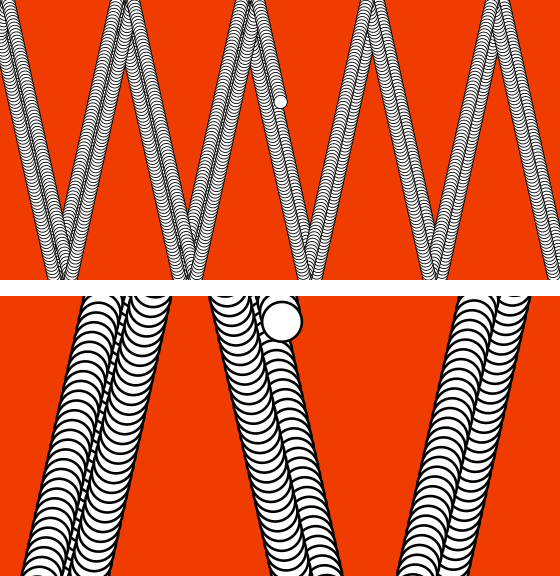
Top: the whole. Bottom: its middle third, enlarged.
Reproduce this pattern procedurally as a Shadertoy shader.

```glsl
// Zigzag trail of outlined discs left by a ball bouncing between the canvas walls.

const vec3 BACKGROUND = vec3(0.94, 0.235, 0.0);
const vec3 DISC_FILL = vec3(1.0);
const vec3 DISC_LINE = vec3(0.0);
const float CANVAS_WIDTH = 2.0;     // in canvas heights
const float RADIUS = 0.0252;        // outer edge of the outline
const float LINE_WIDTH = 0.0031;
const float HALF_PERIOD = 0.2233;   // horizontal run of one leg
const float FIRST_PEAK = 0.0085;    // x of the first bounce at the top
const float STEP_X = 0.0026;        // horizontal run between discs
const float LAST_DISC = 1924.0;     // where the ball is now
const int PASSES = 3;               // right, left, right again

// Unfolded path: each wall bounce continues straight into a mirrored canvas.
float pathY(float x) {
    return 1.0 + (x - FIRST_PEAK) / HALF_PERIOD;
}

float pathX(float y) {
    return FIRST_PEAK + (y - 1.0) * HALF_PERIOD;
}

// Mirrors a coordinate (0 to size) into the given unfolded cell.
float unfold(float v, float cell, float size) {
    return cell * size + (mod(cell, 2.0) > 0.5 ? size - v : v);
}

float coverage(float dist, float pixel) {
    return clamp(0.5 - dist / pixel, 0.0, 1.0);
}

void paintDisc(inout vec3 color, vec2 offset, float pixel) {
    float edge = length(offset) - RADIUS;
    vec3 disc = mix(DISC_LINE, DISC_FILL, coverage(edge + LINE_WIDTH, pixel));
    color = mix(color, disc, coverage(edge, pixel));
}

// Paints only the newest discs of one leg that can reach the point.
void paintLeg(inout vec3 color, vec2 p, float first, float last, float pixel) {
    vec2 stride = vec2(STEP_X, STEP_X / HALF_PERIOD);
    float spacing = length(stride);
    vec2 along = stride / spacing;
    vec2 fromStart = p - vec2(0.0, pathY(0.0));
    float side = fromStart.x * along.y - fromStart.y * along.x;
    if (first > last || abs(side) > RADIUS + pixel) return;

    float reach = sqrt(max(RADIUS * RADIUS - side * side, 0.0));
    float newest = floor((dot(fromStart, along) + reach) / spacing);
    newest = clamp(newest, first, last);
    for (int i = -2; i <= 1; i++) {
        float n = newest + float(i);
        if (n < first || n > last) continue;
        paintDisc(color, fromStart - n * stride, pixel);
    }
}

void mainImage(out vec4 fragColor, in vec2 fragCoord) {
    vec2 uv = fragCoord / iResolution.y;
    float pixel = 1.0 / iResolution.y;
    vec3 color = BACKGROUND;

    // Passes and legs run in travel order, so later discs cover earlier ones.
    for (int i = 0; i < PASSES; i++) {
        float pass = float(i);
        float x = unfold(uv.x, pass, CANVAS_WIDTH);
        float nearestLeg = floor(pathY(x));
        for (int j = -1; j <= 1; j++) {
            float leg = nearestLeg + float(j);
            vec2 p = vec2(x, unfold(uv.y, leg, 1.0));
            float enter = max(pathX(leg), pass * CANVAS_WIDTH);
            float leave = min(pathX(leg + 1.0), (pass + 1.0) * CANVAS_WIDTH);
            float first = ceil(enter / STEP_X);
            float last = min(floor(leave / STEP_X), LAST_DISC);
            paintLeg(color, p, first, last, pixel);
        }
    }
    fragColor = vec4(color, 1.0);
}
```
